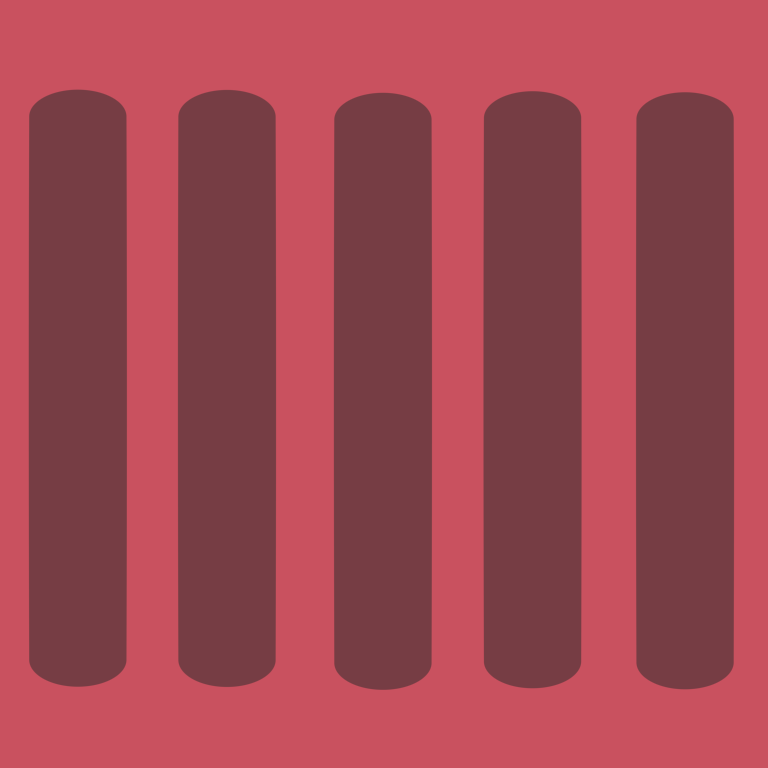
Give the GLSL for this pattern, as a Shadertoy shader.

```glsl
const vec3 ROSE = vec3(0.79, 0.318, 0.373);
const vec3 MAROON = vec3(0.463, 0.239, 0.265);

const float BAR_COUNT = 5.0;
const float SPACING = 0.198;
const vec2 ROW_CENTER = vec2(0.4962, 0.4923);
const vec2 CAP_RADII = vec2(0.0632, 0.035);
const float HALF_HEIGHT = 0.3887;
const float BULGE = 0.0007;

// Small uneven shift of each bar from its regular place
vec2 barOffset(float index) {
    float mid = 0.5 * (BAR_COUNT - 1.0);
    float side = 1.0 - 2.0 * mod(index, 2.0);
    float x = side * (1.0 + 1.15 * sin(1.2 * index - 0.1));
    float y = 0.65 * (mid - index) - 1.4 * cos(2.2 * (index - mid));
    return 0.0013 * vec2(x, y);
}

// Approximate signed distance to a bar with elliptical ends
float barDistance(vec2 p, float halfHeight, vec2 radii, float bulge) {
    float t = p.y / halfHeight;
    radii.x += bulge * max(1.0 - t * t, 0.0);
    vec2 q = abs(p);
    q.y = max(q.y - (halfHeight - radii.y), 0.0);
    vec2 k = q / radii;
    float f = length(k);
    return f * (f - 1.0) / max(length(k / radii), 0.0001);
}

float coverage(float distanceToEdge, float pixel) {
    return 1.0 - smoothstep(-0.75 * pixel, 0.75 * pixel, distanceToEdge);
}

void mainImage(out vec4 fragColor, in vec2 fragCoord) {
    vec2 uv = fragCoord / iResolution.xy;
    float pixel = 1.0 / min(iResolution.x, iResolution.y);

    // Nearest bar in the row
    float mid = 0.5 * (BAR_COUNT - 1.0);
    float index = floor((uv.x - ROW_CENTER.x) / SPACING + mid + 0.5);
    index = clamp(index, 0.0, BAR_COUNT - 1.0);
    vec2 center = ROW_CENTER + vec2((index - mid) * SPACING, 0.0) + barOffset(index);

    float d = barDistance(uv - center, HALF_HEIGHT, CAP_RADII, BULGE);
    fragColor = vec4(mix(ROSE, MAROON, coverage(d, pixel)), 1.0);
}
```
